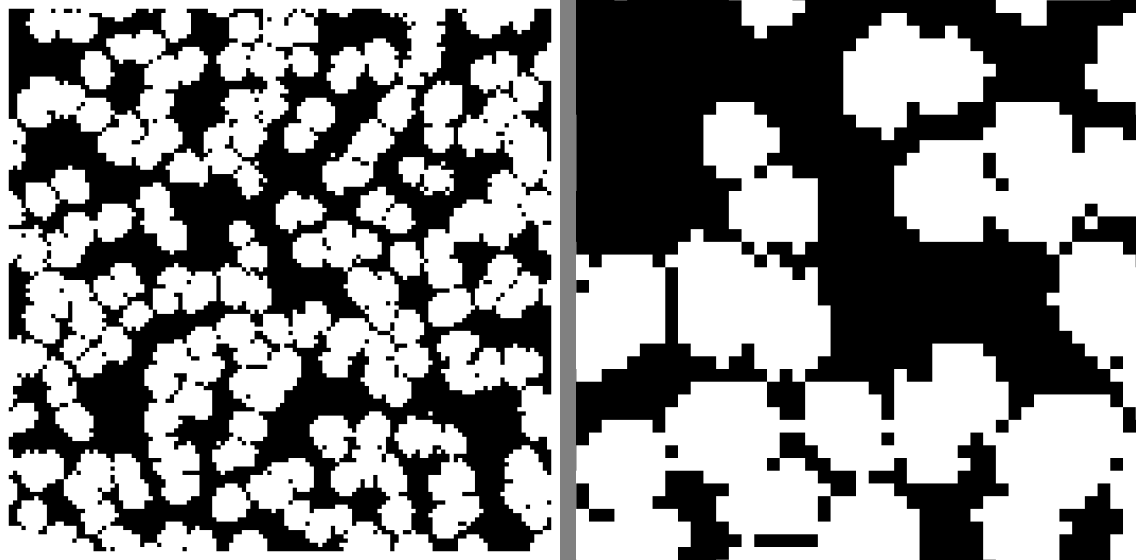
Left, the full canvas; right, a detail of the centre.
This texture is drawn by a Shadertoy shader. Its source:

```glsl
// Clumped white oval grains on black, drawn in coarse square blocks with a thin white frame.
#define BLOCKS 128.0         // blocks across the framed field
#define MARGIN 0.015625      // frame width, share of the canvas
#define SPACING 8.8          // mean grain distance, in blocks
#define SCATTER 1.5          // grain wander, in spacings
#define RADIUS_MIN 3.2       // short grain radius, in blocks
#define RADIUS_MAX 4.4
#define STRETCH_MAX 1.4      // longest to shortest radius
#define TURN_RANGE 2.5       // spread of directions around vertical
#define ROUGHNESS 0.7        // raggedness of the outlines, in blocks
#define SEAM_WIDTH 0.65      // dark gap between touching grains
#define SEAM_DEPTH 1.2       // overlap up to which a gap stays open
#define SEAM_SHARE 0.6       // share of gap blocks that stay dark

const vec3 INK = vec3(0.0);
const vec3 PAPER = vec3(1.0);

vec3 hash3(vec2 p) {
    vec3 h = fract(vec3(p.xyx) * vec3(0.1031, 0.1030, 0.0973));
    h += dot(h, h.yxz + 33.33);
    return fract((h.xxy + h.yzz) * h.zyx);
}

// Approximate signed distance to the oval grain owned by one grid cell
float grainDistance(vec2 p, vec2 cell) {
    vec3 place = hash3(cell + 17.0);
    vec3 form = hash3(cell + 71.0);
    vec2 center = (cell + 0.5 + SCATTER * (place.xy - 0.5)) * SPACING;
    float radius = mix(RADIUS_MIN, RADIUS_MAX, form.x);
    float stretch = mix(1.0, STRETCH_MAX, form.y);
    float angle = (form.z - 0.5) * TURN_RANGE;
    float c = cos(angle), s = sin(angle);
    vec2 q = mat2(c, -s, s, c) * (p - center);
    return length(q / vec2(1.0, stretch)) - radius;
}

// 1 for a white block, 0 for a black one
float blockValue(vec2 block) {
    if (any(lessThan(block, vec2(0.0))) ||
        any(greaterThanEqual(block, vec2(BLOCKS)))) return 1.0;

    vec2 p = block + 0.5;
    vec2 home = floor(p / SPACING);
    float nearest = 1e3, second = 1e3;
    for (int y = -1; y <= 1; y++)
    for (int x = -1; x <= 1; x++) {
        float d = grainDistance(p, home + vec2(x, y));
        second = min(second, max(nearest, d));
        nearest = min(nearest, d);
    }

    vec3 grit = hash3(block + 211.0);
    bool inside = nearest + ROUGHNESS * (grit.x - 0.5) < 0.0;
    bool seam = nearest > -SEAM_DEPTH && second - nearest < SEAM_WIDTH
             && grit.y < SEAM_SHARE;
    return inside && !seam ? 1.0 : 0.0;
}

void mainImage(out vec4 fragColor, in vec2 fragCoord) {
    // Canvas to block units
    vec2 scale = BLOCKS / ((1.0 - 2.0 * MARGIN) * iResolution.xy);
    vec2 p = (fragCoord - MARGIN * iResolution.xy) * scale;

    // Box-filtered block edges
    vec2 corner = floor(p - 0.5);
    vec2 blend = clamp((fract(p - 0.5) - 0.5) / scale + 0.5, 0.0, 1.0);
    float lower = mix(blockValue(corner), blockValue(corner + vec2(1, 0)), blend.x);
    float upper = mix(blockValue(corner + vec2(0, 1)), blockValue(corner + 1.0), blend.x);

    fragColor = vec4(mix(INK, PAPER, mix(lower, upper, blend.y)), 1.0);
}
```
